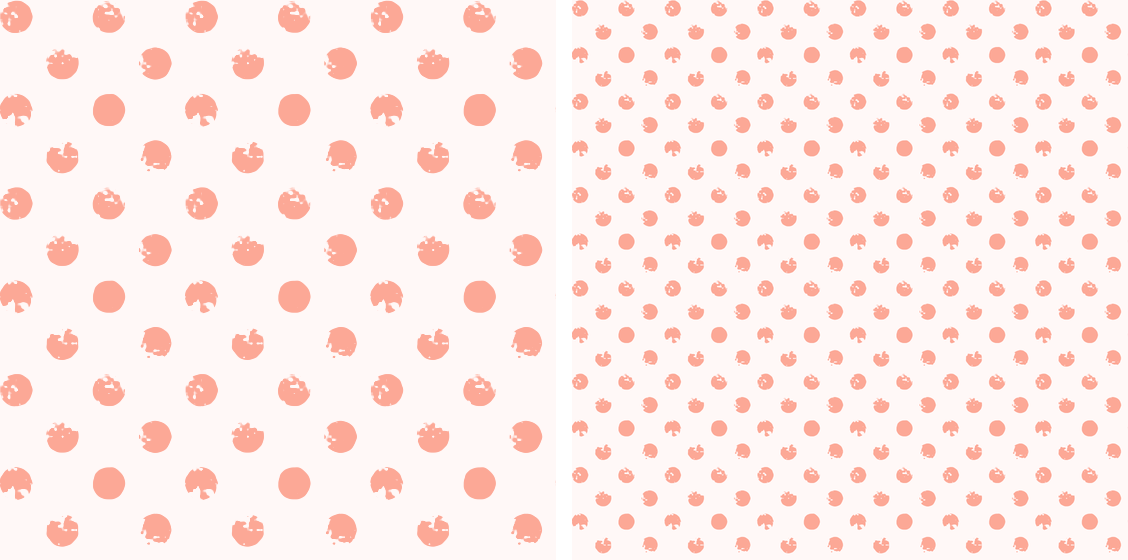
Left: one tile. Right: repeated 2 by 2.
Reproduce this pattern procedurally as a Shadertoy shader.

```glsl
// Staggered polka dots in coral on blush white, printed as if with a worn stamp.
// Two offset square lattices give the dots; thresholded value noise eats each
// dot from one side. Eight wear variants repeat every two cells, so it tiles.

const float CELLS = 6.0;             // dots across, and dot pairs down
const float RADIUS = 0.174;          // in cells
const float GRAIN = 27.0;            // speckles per cell
const vec2 FIRST_DOT = vec2(0.174, 0.18);
const vec3 PAPER = vec3(1.0, 0.972, 0.97);
const vec3 INK = vec3(0.99, 0.66, 0.59);

// Worn side in degrees and strength, two dots for each of four rows
const vec2 WEAR[8] = vec2[8](
    vec2(200.0, 0.24), vec2(65.0, 0.38),
    vec2(100.0, 0.40), vec2(150.0, 0.20),
    vec2(290.0, 0.37), vec2(0.0, 0.05),
    vec2(90.0, 0.33), vec2(235.0, 0.42));

float hash(vec2 p) {
    return fract(sin(dot(p, vec2(127.1, 311.7))) * 43758.5453);
}

float valueNoise(vec2 p, float seed) {
    vec2 i = floor(p) + seed * vec2(37.0, 17.0);
    vec2 f = fract(p);
    f = f * f * (3.0 - 2.0 * f);
    float low = mix(hash(i), hash(i + vec2(1, 0)), f.x);
    float high = mix(hash(i + vec2(0, 1)), hash(i + vec2(1, 1)), f.x);
    return mix(low, high, f.y);
}

// Fine speckle over broader patches
float grain(vec2 p, float seed) {
    return 0.6 * valueNoise(p * GRAIN, seed)
         + 0.4 * valueNoise(p * GRAIN * 0.5, seed + 11.0);
}

// Ink left on one dot; p is the offset from its centre, y up
float stampedDot(vec2 p, float variant, vec2 wear, float pixel) {
    float angle = radians(wear.x);
    float along = dot(p, vec2(cos(angle), sin(angle))) / RADIUS;
    float dist = length(p);

    float wobble = 0.010 * (valueNoise(p * 18.0, variant + 23.0) - 0.5);
    float disc = 1.0 - smoothstep(-0.6, 0.6, (dist - RADIUS - wobble) / pixel);

    float rim = smoothstep(0.75, 1.0, dist / RADIUS);
    float worn = smoothstep(-0.4, 0.9, along) + 0.4 * rim;
    float threshold = 0.14 + wear.y * worn;
    float soft = max(0.04, pixel * GRAIN * 0.25);
    return disc * smoothstep(threshold - soft, threshold + soft, grain(p, variant));
}

void mainImage(out vec4 fragColor, in vec2 fragCoord) {
    vec2 uv = fragCoord / iResolution.xy;
    float pixel = CELLS / min(iResolution.x, iResolution.y);

    // Cells counted from the upper left
    vec2 grid = CELLS * vec2(uv.x, 1.0 - uv.y) - FIRST_DOT;
    float ink = 0.0;
    for (int lattice = 0; lattice < 2; lattice++) {
        vec2 g = grid - 0.5 * float(lattice);
        vec2 id = floor(g + 0.5);
        vec2 offset = (g - id) * vec2(1.0, -1.0);
        vec2 wrapped = mod(id, 2.0);
        int row = 2 * int(wrapped.y) + lattice;
        int variant = 2 * row + int(wrapped.x);
        ink = max(ink, stampedDot(offset, float(variant), WEAR[variant], pixel));
    }

    fragColor = vec4(mix(PAPER, INK, ink), 1.0);
}
```
